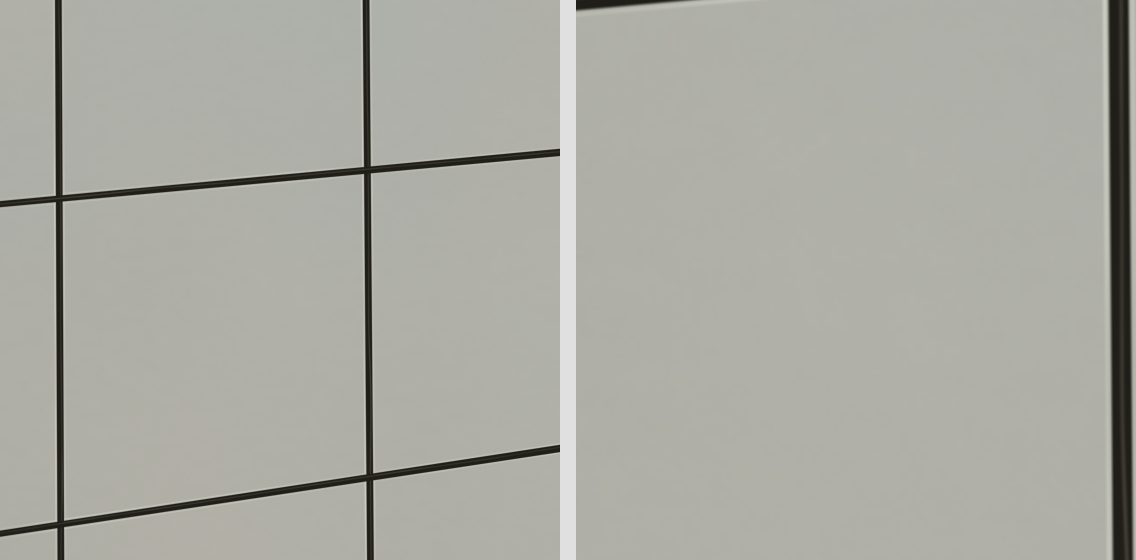
Left: the whole. Right: its middle third, enlarged.
Write a WebGL 2 fragment shader that draws this texture.

```glsl
#version 300 es
precision highp float;
// Large matte grey wall panels in slight perspective, divided by thin dark joints.

uniform vec2 u_resolution;
out vec4 fragColor;

const vec3 PANEL = vec3(0.688, 0.690, 0.660);
const vec3 JOINT_DARK = vec3(0.125, 0.118, 0.095);
const vec3 JOINT_LIGHT = vec3(0.27, 0.26, 0.22);
const vec3 RIM_LIGHT = vec3(0.82, 0.83, 0.79);
const vec3 RIM_SHADE = vec3(0.60, 0.60, 0.56);
const float JOINT_HALF_WIDTH = 0.0059;

float hash(vec2 p) {
    return fract(sin(dot(p, vec2(127.1, 311.7))) * 43758.5453);
}

float noise(vec2 p) {
    vec2 i = floor(p);
    vec2 f = fract(p);
    f = f * f * (3.0 - 2.0 * f);
    return mix(mix(hash(i), hash(i + vec2(1.0, 0.0)), f.x),
               mix(hash(i + vec2(0.0, 1.0)), hash(i + vec2(1.0, 1.0)), f.x), f.y);
}

// Signed distance to the nearest joint of a repeated set.
float jointDistance(float cell, float spacing) {
    return (fract(cell + 0.5) - 0.5) * spacing;
}

// Soft band of a given centre and half width.
float band(float d, float centre, float halfWidth, float soft) {
    return 1.0 - smoothstep(halfWidth - soft, halfWidth + soft, abs(d - centre));
}

// Thin worn highlights on both sides of a joint, over a faint shaded fringe.
vec3 addRims(vec3 color, float d, float along, float seed, vec2 strength, float soft) {
    float wear = 0.45 + 0.55 * noise(vec2(along * 9.0, seed));
    float side = d < 0.0 ? strength.x : strength.y;
    float fringe = band(abs(d), JOINT_HALF_WIDTH, 0.0034, soft);
    float rim = band(abs(d), JOINT_HALF_WIDTH + 0.0024, 0.0013, soft);
    color = mix(color, RIM_SHADE, 0.35 * fringe);
    return mix(color, RIM_LIGHT, rim * wear * side);
}

// Dark joint with a paler strand that wanders along its length.
vec3 addJoint(vec3 color, float d, float along, float seed, float halfWidth, float soft) {
    float drift = (noise(vec2(along * 7.0, seed + 3.0)) - 0.5) * 0.003;
    float strand = band(d, 0.0016 + drift, 0.0012, soft);
    float amount = 0.35 + 0.5 * noise(vec2(along * 14.0, seed + 8.0));
    vec3 joint = mix(JOINT_DARK, JOINT_LIGHT, strand * amount);
    return mix(color, joint, band(d, 0.0, halfWidth, soft));
}

// Panel tone: slight change per panel, broad mottling and very fine grain.
vec3 panelColor(vec2 uv, vec2 id) {
    float tone = (hash(id + 4.0) - 0.5) * 0.008;
    tone += (noise(uv * 4.0) - 0.5) * 0.012;
    tone += (noise(uv * vec2(45.0, 70.0)) - 0.5) * 0.005;
    tone += (noise(uv * 240.0) - 0.5) * 0.004;
    float warmth = (noise(uv * 3.0 + 17.0) - 0.5) * 0.012 - 0.006 * (uv.y - 0.5);
    return PANEL + tone + warmth * vec3(1.0, 0.0, -0.6);
}

void main() {
    vec2 uv = gl_FragCoord.xy / u_resolution;
    float soft = max(0.0013, 0.75 / min(u_resolution.x, u_resolution.y));

    // Perspective grid: columns lean slightly, rows converge to the right.
    vec2 origin = vec2(0.1087 - 0.0045 * uv.y, 0.0469 + 0.1523 * uv.x);
    vec2 spacing = vec2(0.5528 - 0.0033 * uv.y, 0.5885 - 0.0598 * uv.x);
    vec2 cell = (uv - origin) / spacing;
    vec2 line = floor(cell + 0.5);
    float columnD = jointDistance(cell.x, spacing.x);
    float rowD = jointDistance(cell.y, spacing.y);
    float rowHalfWidth = JOINT_HALF_WIDTH * mix(0.92, 1.1, uv.x);

    vec3 color = panelColor(uv, floor(cell));

    // Highlights first, so that the crossing joints cover them.
    color = addRims(color, columnD, uv.y, line.x * 5.0 + 1.0, vec2(0.85, 0.6), soft);
    color = addRims(color, rowD, uv.x, line.y * 5.0 + 31.0, vec2(0.6, 0.65), soft);
    color = addJoint(color, columnD, uv.y, line.x * 5.0 + 61.0, JOINT_HALF_WIDTH, soft);
    color = addJoint(color, rowD, uv.x, line.y * 5.0 + 91.0, rowHalfWidth, soft);

    fragColor = vec4(color, 1.0);
}
```
